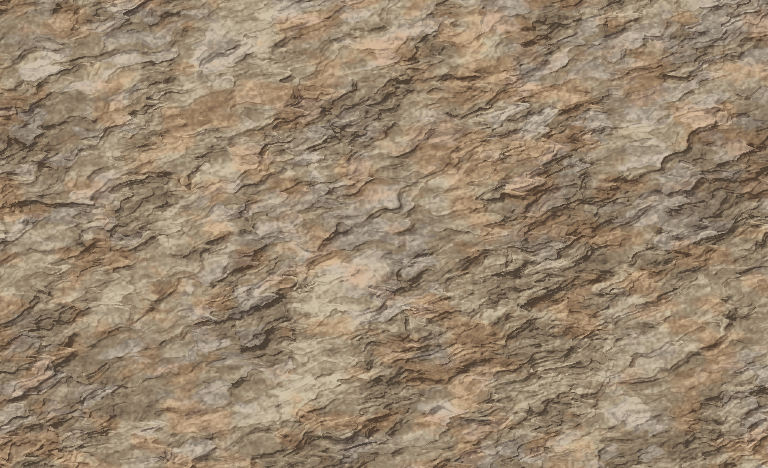
This texture is drawn by a Shadertoy shader. Its source:

```glsl
const vec3 SHADOW_BROWN = vec3(0.28, 0.235, 0.19);
const vec3 EARTH = vec3(0.55, 0.48, 0.39);
const vec3 PALE_STONE = vec3(0.81, 0.76, 0.65);
const vec3 RUST_TINT = vec3(1.04, 0.965, 0.91);
const vec3 SLATE_TINT = vec3(1.08, 1.0, 0.90);
const vec3 PLUM_TINT = vec3(1.12, 0.98, 0.87);
const vec2 TO_LIGHT = vec2(-0.68, 0.73);

float hash(vec2 p) {
    vec3 q = fract(p.xyx * 0.1031);
    q += dot(q, q.yzx + 33.33);
    return fract((q.x + q.y) * q.z);
}

float noise(vec2 p) {
    vec2 i = floor(p), f = fract(p);
    f = f * f * (3.0 - 2.0 * f);
    vec2 e = vec2(1.0, 0.0);
    return mix(mix(hash(i), hash(i + e.xy), f.x),
               mix(hash(i + e.yx), hash(i + e.xx), f.x), f.y);
}

float fbm(vec2 p) {
    float sum = 0.0, amp = 0.52;
    for (int i = 0; i < 5; i++) {
        sum += amp * noise(p);
        p = mat2(1.6, 1.2, -1.2, 1.6) * p + 7.3;
        amp *= 0.5;
    }
    return sum;
}

vec2 rotate(vec2 p, float a) {
    float c = cos(a), s = sin(a);
    return vec2(c * p.x + s * p.y, c * p.y - s * p.x);
}

// Tilted plates with narrow blended borders: x = height, y = tone
vec2 slabs(vec2 p) {
    vec2 cell = floor(p), sum = vec2(0.0);
    float total = 0.0;
    for (int j = -1; j <= 1; j++)
    for (int i = -1; i <= 1; i++) {
        vec2 c = cell + vec2(i, j);
        vec2 d = p - c - vec2(hash(c + 3.0), hash(c + 17.0));
        float weight = exp(-45.0 * dot(d, d));
        float height = hash(c + 31.0) + dot(d, vec2(0.4, -0.35));
        sum += weight * vec2(height, hash(c + 53.0));
        total += weight;
    }
    return sum / max(total, 1e-20);
}

// Torn layers at three sizes: x = height, y = tone, z = tint selector
vec3 strata(vec2 p, float rubble) {
    vec2 q = rotate(p, 0.14);
    q.x -= 0.45 * q.y;
    q += 0.06 * (vec2(fbm(p * 15.0), fbm(p * 15.0 + 40.0)) - 0.5);
    q.x += 0.045 * (noise(rotate(p, 0.1) * vec2(12.0, 85.0)) - 0.5);
    vec2 big = slabs(q * vec2(7.0, 12.0));
    vec2 mid = slabs(q * vec2(17.0, 36.0) + 20.0);
    vec2 chip = slabs(q * vec2(40.0, 84.0) + 60.0);
    float rough = fbm(p * vec2(46.0, 62.0)) - 0.5;
    float height = 0.45 * big.x + mix(0.25, 0.45, rubble) * mid.x
                 + mix(0.14, 0.4, rubble) * chip.x + mix(0.2, 0.9, rubble) * rough;
    float tone = 0.25 * big.y + 0.24 * mid.y + 0.18 * chip.y - 0.335;
    return vec3(height, tone, mid.y);
}

void mainImage(out vec4 fragColor, in vec2 fragCoord) {
    vec2 p = fragCoord / iResolution.y;

    // Broken ground runs in short steep bands
    vec2 band = rotate(p, 0.95) * vec2(5.0, 10.0);
    float rubble = smoothstep(0.38, 0.62, fbm(band + 11.0));

    // Relief light and patchy cast shade
    vec3 rock = strata(p, rubble);
    float nearRise = strata(p + 0.004 * TO_LIGHT, rubble).x - rock.x;
    float farRise = strata(p + 0.014 * TO_LIGHT, rubble).x - rock.x;
    float patchy = mix(0.45, 1.3, noise(p * vec2(26.0, 34.0) + 5.0));
    float tone = 0.68 + rock.y;
    tone -= clamp(0.75 * nearRise, -0.2, 0.26);
    tone -= 0.32 * patchy * smoothstep(0.03, 0.42, farRise);
    tone -= 0.17 * rubble;

    // Bedding lines and grain
    vec2 bed = rotate(p, 0.1) + 0.012 * fbm(p * 12.0);
    tone += 0.34 * (fbm(bed * vec2(16.0, 95.0)) - 0.5);
    tone += 0.24 * (noise(p * 170.0) - 0.5);
    tone = clamp(tone, 0.0, 1.0);

    // Stone colours with slate, plum and iron stains
    vec3 color = mix(SHADOW_BROWN, EARTH, smoothstep(-0.12, 0.54, tone));
    color = mix(color, PALE_STONE, smoothstep(0.4, 1.05, tone));
    float gray = dot(color, vec3(0.35, 0.4, 0.25));
    vec3 coolTint = mix(PLUM_TINT, SLATE_TINT, smoothstep(0.25, 0.6, tone));
    float cool = smoothstep(0.35, 0.75, rock.z) * smoothstep(0.36, 0.56, fbm(p * 6.0 + 25.0));
    color = mix(color, gray * coolTint, 0.85 * cool);
    float rust = smoothstep(0.46, 0.66, fbm(p * vec2(13.0, 20.0) + 70.0));
    color *= mix(vec3(1.0), RUST_TINT, rust);

    fragColor = vec4(color, 1.0);
}
```
